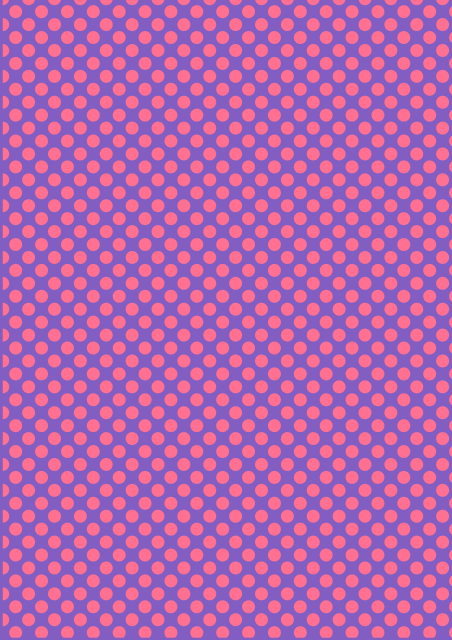
Reproduce this pattern procedurally as a WebGL 1 fragment shader.

```glsl
precision highp float;
// Staggered pink polka dots on violet, trimmed by thin plain margins at the left and bottom.

uniform vec2 u_resolution;

// Lengths are fractions of the canvas height.
#define PERIOD 0.04043
#define RADIUS 0.01009
#define FIRST_DOT vec2(0.0245, 0.0182)
#define MARGIN_LEFT 0.0043
#define MARGIN_BOTTOM 0.0036
#define GROUND_COLOR vec3(0.51, 0.37, 0.76)
#define DOT_COLOR vec3(1.00, 0.44, 0.57)

// Distance to the nearest point of a square grid through the origin.
float gridDistance(vec2 p) {
  return length((fract(p / PERIOD + 0.5) - 0.5) * PERIOD);
}

// Signed distance to dots at the corners and centre of every square cell.
float dotsDistance(vec2 p) {
  float corners = gridDistance(p);
  float centres = gridDistance(p - 0.5 * PERIOD);
  return min(corners, centres) - RADIUS;
}

// Antialiased coverage of a shape from its signed distance.
float coverage(float d, float pixel) {
  return clamp(0.5 - d / pixel, 0.0, 1.0);
}

void main() {
  float pixel = 1.0 / u_resolution.y;
  vec2 uv = gl_FragCoord.xy * pixel;

  // The grid is anchored at the upper left corner.
  vec2 fromTop = vec2(uv.x, 1.0 - uv.y);
  float dots = coverage(dotsDistance(fromTop - FIRST_DOT), pixel);

  // Plain margins cut the dots off.
  float printed = coverage(MARGIN_LEFT - uv.x, pixel)
                * coverage(MARGIN_BOTTOM - uv.y, pixel);

  gl_FragColor = vec4(mix(GROUND_COLOR, DOT_COLOR, dots * printed), 1.0);
}
```
